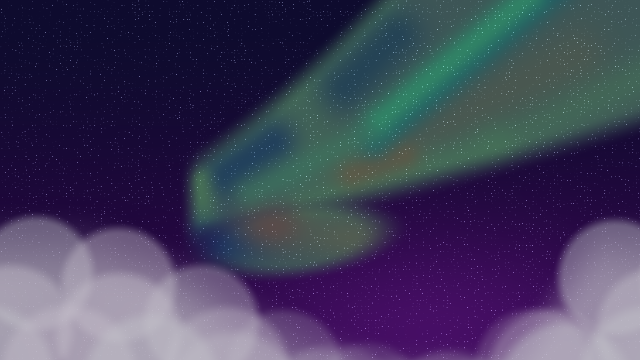
Give the GLSL for this background, as a Shadertoy shader.

```glsl
// A starry violet night: folded aurora curtains fan to the upper right
// above banks of pale cloud. The aurora is soft edges filled with gaussian
// strokes; the clouds are layered translucent discs under a height curve.

float hash(vec2 p) {
    p = fract(p * vec2(123.34, 456.21));
    p += dot(p, p + 45.32);
    return fract(p.x * p.y);
}

float noise(vec2 p) {
    vec2 i = floor(p), f = fract(p);
    f = f * f * (3.0 - 2.0 * f);
    return mix(mix(hash(i), hash(i + vec2(1, 0)), f.x),
               mix(hash(i + vec2(0, 1)), hash(i + vec2(1, 1)), f.x), f.y);
}

// Gaussian falloff around the segment a-b
float stroke(vec2 p, vec2 a, vec2 b, float width) {
    vec2 ab = b - a;
    float t = clamp(dot(p - a, ab) / dot(ab, ab), 0.0, 1.0);
    float d = length(p - a - ab * t) / width;
    return exp(-d * d);
}

// Gaussian falloff inside an ellipse
float blob(vec2 p, vec2 centre, vec2 radius) {
    vec2 d = (p - centre) / radius;
    return exp(-dot(d, d));
}

vec3 sky(vec2 p) {
    vec3 col = mix(vec3(0.125, 0.025, 0.235), vec3(0.055, 0.045, 0.18),
                   smoothstep(0.25, 0.95, p.y));
    return col + vec3(0.15, 0.03, 0.16) * blob(p, vec2(1.2, 0.08), vec2(0.6, 0.28));
}

// Coverage of the main curtain and the fold beneath it
float auroraMask(vec2 p) {
    float u = p.x - 0.544, v = p.x - 0.9;
    float upper = 0.572 + 0.7 * u + 0.35 * u * u;
    float lower = 0.41 + 0.235 * v + 0.045 * v * v;
    float curtain = smoothstep(-0.03, 0.08, upper - p.y)
                  * smoothstep(-0.035, 0.06, p.y - lower)
                  * smoothstep(0.495, 0.56, p.x);
    vec2 q = (p - vec2(0.82, 0.335 + 0.1 * (p.x - 0.82))) / vec2(0.31, 0.115);
    float fold = 1.0 - smoothstep(0.55, 1.05, length(q));
    return 1.0 - (1.0 - curtain) * (1.0 - fold);
}

vec3 auroraColor(vec2 p) {
    vec3 green = vec3(0.28, 0.46, 0.35), blue = vec3(0.11, 0.24, 0.37);
    vec3 rust = vec3(0.41, 0.35, 0.26);
    vec3 col = vec3(0.25, 0.35, 0.345);

    // Outer hem and left fold
    col = mix(col, green, 0.8 * stroke(p, vec2(0.6, 0.58), vec2(1.05, 0.98), 0.06));
    col = mix(col, green, 0.5 * blob(p, vec2(0.86, 0.66), vec2(0.08, 0.12)));

    // Dark pockets between the folds
    col = mix(col, vec3(0.13, 0.26, 0.34), 0.85 * stroke(p, vec2(0.96, 0.76), vec2(1.1, 0.9), 0.075));
    col = mix(col, blue, 0.85 * stroke(p, vec2(0.62, 0.51), vec2(0.76, 0.6), 0.065));
    col = mix(col, vec3(0.29, 0.47, 0.34), 0.9 * stroke(p, vec2(0.55, 0.5), vec2(0.57, 0.4), 0.04));

    // Warm veil and lower green ray
    col = mix(col, vec3(0.32, 0.36, 0.31), 0.7 * stroke(p, vec2(0.95, 0.53), vec2(1.6, 0.84), 0.09));
    col = mix(col, green, 0.8 * stroke(p, vec2(0.85, 0.43), vec2(1.38, 0.59), 0.06));
    col = mix(col, green, 0.6 * stroke(p, vec2(1.38, 0.59), vec2(1.8, 0.79), 0.065));
    col = mix(col, rust, 0.7 * stroke(p, vec2(0.98, 0.52), vec2(1.12, 0.57), 0.045));

    // Bright central ray with a teal underside
    col = mix(col, vec3(0.11, 0.38, 0.41), 0.85 * stroke(p, vec2(1.04, 0.61), vec2(1.54, 1.03), 0.05));
    col = mix(col, vec3(0.24, 0.48, 0.38), 0.7 * stroke(p, vec2(0.7, 0.46), vec2(1.02, 0.63), 0.05));
    col = mix(col, vec3(0.2, 0.55, 0.41), 0.9 * stroke(p, vec2(1.06, 0.67), vec2(1.47, 1.01), 0.045));

    // Lower fold: blue root, rusty heart, olive tip
    col = mix(col, vec3(0.09, 0.21, 0.39), 0.9 * blob(p, vec2(0.6, 0.325), vec2(0.13, 0.07)));
    col = mix(col, vec3(0.38, 0.3, 0.28), 0.85 * blob(p, vec2(0.76, 0.37), vec2(0.1, 0.06)));
    return mix(col, vec3(0.36, 0.39, 0.31), 0.7 * blob(p, vec2(0.97, 0.34), vec2(0.13, 0.06)));
}

// One small round star in some of the grid cells
float stars(vec2 p) {
    vec2 g = p * 105.0, cell = floor(g);
    vec2 offset = 0.25 + 0.5 * vec2(hash(cell + 3.1), hash(cell + 7.7));
    float d = length(fract(g) - offset);
    float level = hash(cell + 19.3);
    return (1.0 - smoothstep(0.04, 0.24, d)) * step(0.5, level) * pow(hash(cell + 31.7), 2.0);
}

// Top of the cloud bank: high at both sides, low in the middle
float bankHeight(float x) {
    return 0.04 + 0.37 * (1.0 - smoothstep(0.15, 1.15, x)) + 0.36 * smoothstep(1.35, 1.7, x);
}

void mainImage(out vec4 fragColor, in vec2 fragCoord) {
    vec2 p = fragCoord / iResolution.y;
    vec3 col = mix(sky(p), auroraColor(p), 0.95 * auroraMask(p));
    col += vec3(0.36, 0.38, 0.42) * stars(p);

    // Three rows of discs, back to front
    for (int row = 0; row < 3; row++) {
        float r = float(row);
        for (int i = 0; i < 9; i++) {
            float x = 0.1 - 0.07 * r + float(i) * (0.23 + 0.07 * r * (2.0 - r));
            float top = bankHeight(x);
            float radius = 0.17 + 0.015 * r;
            vec2 centre = vec2(x, top * (1.0 - 0.36 * r + 0.03 * r * r) - radius);
            float d = length(p - centre) / radius;
            float alpha = (1.0 - smoothstep(0.82, 1.04, d)) * mix(0.14, 0.42, smoothstep(0.05, 0.35, top));
            vec3 tint = mix(vec3(0.78, 0.74, 0.8), vec3(0.76, 0.8, 0.8), hash(vec2(x, r)));
            col = mix(col, tint, alpha);
        }
    }

    // Haze that fills the bank
    float haze = 1.0 - smoothstep(-0.22, 0.03, p.y - bankHeight(p.x));
    col = mix(col, vec3(0.77, 0.76, 0.79), haze * (0.4 + 0.15 * noise(p * 6.0)));
    fragColor = vec4(col, 1.0);
}
```
